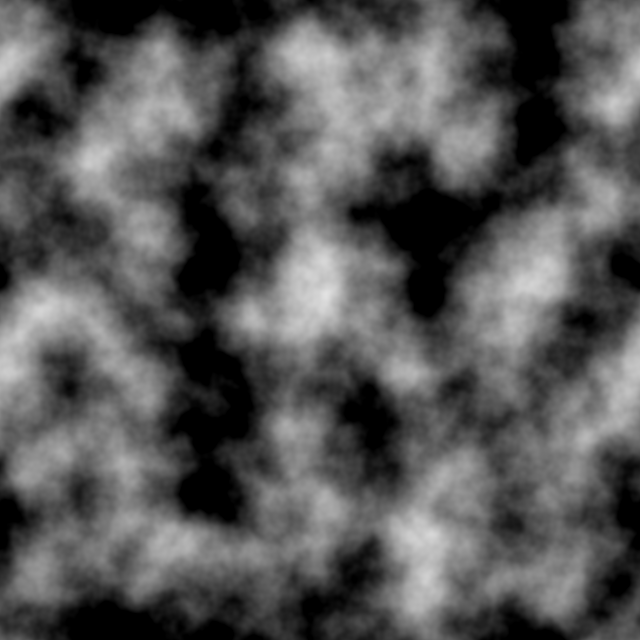
A WebGL 2 fragment shader for this texture:

```glsl
#version 300 es
precision highp float;
precision highp int;

uniform vec2 u_resolution;
out vec4 fragColor;

// Integer hash giving a value in 0..1
float hash(uvec3 p) {
    uint h = p.x * 73856093u ^ p.y * 19349663u ^ p.z * 83492791u;
    h = (h ^ (h >> 16u)) * 0x7feb352du;
    h = (h ^ (h >> 15u)) * 0x846ca68bu;
    h ^= h >> 16u;
    return float(h >> 8u) / 16777216.0;
}

// Slope contribution of one lattice corner, wrapped exactly to the period
float corner(ivec2 cell, vec2 offset, int period, uint seed) {
    ivec2 wrapped = cell % period;
    float angle = 6.28319 * hash(uvec3(uvec2(wrapped), seed));
    return dot(vec2(cos(angle), sin(angle)), offset);
}

// Tiling gradient noise with a quintic fade
float gradientNoise(vec2 uv, int period, uint seed) {
    // Half a cell of shift keeps the lattice lines of the octaves apart
    vec2 p = uv * float(period) + 0.5;
    ivec2 cell = ivec2(floor(p));
    vec2 f = p - floor(p);
    vec2 fade = f * f * f * (f * (f * 6.0 - 15.0) + 10.0);
    ivec2 e = ivec2(1, 0);
    float bottom = mix(corner(cell, f, period, seed),
                       corner(cell + e.xy, f - vec2(e.xy), period, seed), fade.x);
    float top = mix(corner(cell + e.yx, f - vec2(e.yx), period, seed),
                    corner(cell + e.xx, f - vec2(e.xx), period, seed), fade.x);
    return mix(bottom, top, fade.y);
}

// Octaves with doubling whole-number periods, so the sum still tiles
float cloudNoise(vec2 uv) {
    float sum = 0.0;
    float amplitude = 1.0;
    int period = 6;
    for (uint octave = 0u; octave < 5u; octave++) {
        sum += amplitude * gradientNoise(uv, period, octave + 11u);
        amplitude *= 0.46;
        period *= 2;
    }
    return sum;
}

void main() {
    vec2 uv = gl_FragCoord.xy / u_resolution;
    float cloud = cloudNoise(uv);

    // Hollows clip to black while highlights are gently compressed
    float gray = 0.34 + 0.9 * cloud - 0.2 * cloud * cloud;
    fragColor = vec4(vec3(clamp(gray, 0.0, 1.0)), 1.0);
}
```
